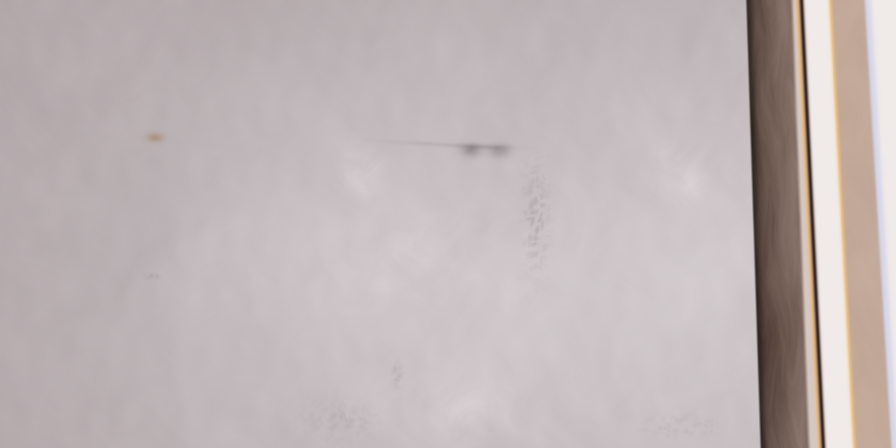
A Shadertoy shader for this texture:

```glsl
// A softly lit, mottled plaster wall beside a slanted wooden door frame.

const vec3 WALL_SHADE = vec3(0.66, 0.62, 0.63);
const vec3 WALL_LIGHT = vec3(0.80, 0.77, 0.78);
const vec3 WOOD_DARK = vec3(0.34, 0.27, 0.24);
const vec3 WOOD_LIGHT = vec3(0.53, 0.45, 0.41);
const vec3 TRIM_WHITE = vec3(0.94, 0.92, 0.91);
const vec3 TRIM_TAN = vec3(0.76, 0.66, 0.60);
const vec3 FRINGE_GOLD = vec3(0.92, 0.70, 0.38);
const vec3 FRINGE_BLUE = vec3(0.78, 0.80, 0.93);
const vec3 GAP_DARK = vec3(0.16, 0.08, 0.07);

vec2 hash2(vec2 cell) {
    vec2 q = vec2(dot(cell, vec2(127.1, 311.7)), dot(cell, vec2(269.5, 183.3)));
    return fract(sin(q) * 43758.5);
}

// Distance to the nearest scattered point
float cellular(vec2 p) {
    vec2 cell = floor(p), f = fract(p);
    float nearest = 2.0;
    for (int y = -1; y <= 1; y++)
        for (int x = -1; x <= 1; x++) {
            vec2 o = vec2(x, y);
            nearest = min(nearest, length(o + hash2(cell + o) - f));
        }
    return nearest;
}

// Warped, rotated sine layers, roughly -1 to 1
float sineClouds(vec2 p) {
    float sum = 0.0, amp = 0.5;
    for (int i = 0; i < 6; i++) {
        p += 0.7 * sin(p.yx * 1.3 + float(i) * 1.7);
        sum += amp * sin(p.x) * sin(p.y + 0.8);
        p = mat2(1.4, 1.1, -1.1, 1.4) * p;
        amp *= 0.6;
    }
    return sum;
}

// Soft elliptical spot
float blob(vec2 uv, vec2 centre, vec2 radius) {
    vec2 d = (uv - centre) / radius;
    return exp(-dot(d, d));
}

// Signed distance right of an edge running from bottom to top
float rightOf(vec2 uv, float top, float bottom) {
    return uv.x - mix(bottom, top, uv.y);
}

float stepSoft(float d, float soft) {
    return smoothstep(-soft, soft, d);
}

float lineGlow(float d, float width) {
    return exp(-d * d / (width * width));
}

vec3 plaster(vec2 uv) {
    vec2 p = uv * vec2(2.0, 1.0);
    float clouds = sineClouds(p * 7.0);
    float fine = sineClouds(p * 27.0 + 4.0);
    float flecks = 1.0 - smoothstep(0.1, 0.65, cellular(p * 55.0 + fine));

    // Broad light, dimmer at the left and top
    float light = 0.08 + 0.85 * blob(uv, vec2(0.53, 0.38), vec2(0.49, 0.72));
    light += 0.28 * smoothstep(0.55, 0.85, uv.x);
    light += 0.10 * stepSoft(uv.x - 0.2 - 0.008 * clouds, 0.015) * smoothstep(0.75, 0.35, uv.y);
    vec3 col = mix(WALL_SHADE, WALL_LIGHT, clamp(light, 0.0, 1.1));
    col += 0.016 * clouds + 0.008 * fine;
    col += 0.004 * sin(p.x * 90.0 + 2.0 * clouds) * sin(p.y * 23.0);

    // Chalky patches
    float chalk = blob(uv, vec2(0.404, 0.62), vec2(0.022, 0.06))
        + 0.9 * blob(uv, vec2(0.76, 0.61), vec2(0.04, 0.06))
        + 0.7 * blob(uv, vec2(0.52, 0.08), vec2(0.07, 0.07))
        + 0.5 * blob(uv, vec2(0.585, 0.37), vec2(0.03, 0.06))
        + 0.5 * blob(uv, vec2(0.46, 0.43), vec2(0.07, 0.10));
    col += chalk * (0.022 + 0.03 * fine + 0.015 * clouds);

    // Grey scuffs with a broken grain
    float scuff = blob(uv, vec2(0.598, 0.51), vec2(0.014, 0.11))
        + 0.9 * blob(uv, vec2(0.443, 0.165), vec2(0.006, 0.025))
        + 0.5 * blob(uv, vec2(0.76, 0.05), vec2(0.04, 0.025))
        + 0.5 * blob(uv, vec2(0.38, 0.06), vec2(0.04, 0.04))
        + 0.8 * blob(uv, vec2(0.17, 0.383), vec2(0.008, 0.006));
    col -= scuff * (0.012 + 0.065 * flecks);

    // Dark smudge, its thin crease and a rusty dot
    float smudge = blob(uv, vec2(0.526, 0.665), vec2(0.011, 0.014))
        + 0.9 * blob(uv, vec2(0.558, 0.663), vec2(0.011, 0.014))
        + 0.4 * blob(uv, vec2(0.543, 0.672), vec2(0.025, 0.006));
    col -= smudge * (0.15 + 0.05 * fine);
    float crease = lineGlow(uv.y - 0.682 + 0.11 * (uv.x - 0.45), 0.005);
    col -= 0.05 * crease * blob(uv, vec2(0.5, 0.68), vec2(0.06, 0.1));
    float rust = blob(uv, vec2(0.173, 0.693), vec2(0.009, 0.010));
    return mix(col, vec3(0.62, 0.48, 0.36), 0.55 * rust);
}

vec3 wood(vec2 uv, float across) {
    float grain = sineClouds(vec2(uv.x * 170.0 + uv.y * 5.0, uv.y * 14.0));
    float shade = 0.15 + 0.75 * smoothstep(0.0, 0.05, across) + 0.25 * grain;
    vec3 col = mix(WOOD_DARK, WOOD_LIGHT, shade);
    col -= 0.07 * blob(uv, vec2(0.875, 0.24), vec2(0.02, 0.12));
    return col * (1.0 - 0.5 * lineGlow(across, 0.007));
}

void mainImage(out vec4 fragColor, in vec2 fragCoord) {
    vec2 uv = fragCoord / iResolution.xy;
    float soft = max(0.0018, 0.75 / iResolution.x);

    // Slanted borders of the frame
    float woodEdge = rightOf(uv, 0.833, 0.849);
    float lipEdge = rightOf(uv, 0.884, 0.903);
    float gapLine = rightOf(uv, 0.8945, 0.919);
    float tanEdge = rightOf(uv, 0.927, 0.954);
    float outerEdge = rightOf(uv, 0.966, 0.996);

    vec3 col = plaster(uv);
    col = mix(col, wood(uv, woodEdge), stepSoft(woodEdge, soft));
    col = mix(col, vec3(0.84, 0.78, 0.76), stepSoft(lipEdge, soft * 1.6));
    col = mix(col, TRIM_WHITE, stepSoft(gapLine, soft));
    vec3 tan3 = TRIM_TAN + 0.015 * sineClouds(uv * vec2(60.0, 18.0));
    col = mix(col, tan3, stepSoft(tanEdge, soft * 1.5));
    col = mix(col, TRIM_WHITE, stepSoft(outerEdge, soft * 1.8));

    // Dark gap and coloured lens fringes
    col = mix(col, FRINGE_GOLD, 0.8 * lineGlow(gapLine + 0.0035, 0.0025));
    col = mix(col, GAP_DARK, 0.92 * lineGlow(gapLine, 0.0026));
    col = mix(col, FRINGE_GOLD, 0.55 * lineGlow(tanEdge, 0.0028));
    col = mix(col, FRINGE_BLUE, 0.6 * lineGlow(outerEdge - 0.003, 0.004));
    fragColor = vec4(clamp(col, 0.0, 1.0), 1.0);
}
```
